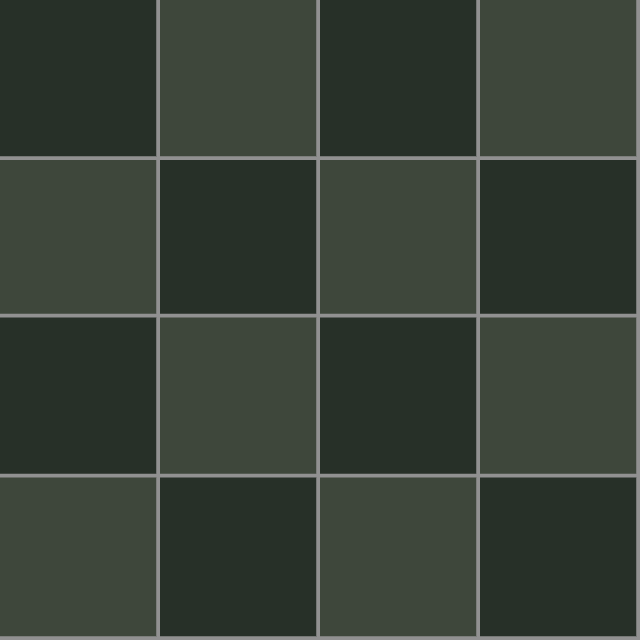
Write a WebGL 2 fragment shader that draws this pattern.

```glsl
#version 300 es
precision highp float;
// Draws a four by four checkerboard of flat dark green tiles with thin grey grout.

uniform vec2 u_resolution;
out vec4 fragColor;

const int TILES = 4;
const float GROUT_WIDTH = 3.0 / 512.0;
const float ROW_NUDGE = 2.0 / 512.0;

const vec3 DARK_TILE = vec3(0.153, 0.188, 0.157);
const vec3 LIGHT_TILE = vec3(0.243, 0.278, 0.231);
const vec3 GROUT = vec3(0.57);

// Smooth coverage of a line at center, wrapping around the unit interval.
float lineCoverage(float position, float center, float width, float pixel) {
    float offset = abs(fract(position - center + 0.5) - 0.5);
    return clamp(0.5 - (offset - 0.5 * width) / pixel, 0.0, 1.0);
}

// Vertical joints close the right side of each column.
float columnJoint(float index) {
    return (index + 1.0) / float(TILES) - 0.5 * GROUT_WIDTH;
}

// Horizontal joints lie under each row; the two inner ones sit slightly high.
float rowJoint(float index) {
    float nudge = ROW_NUDGE * min(mod(index, 3.0), 1.0);
    return index / float(TILES) + nudge + 0.5 * GROUT_WIDTH;
}

// Alternating tile colour from the column and row numbers.
vec3 tileColor(float column, float row) {
    return mix(LIGHT_TILE, DARK_TILE, mod(column + row, 2.0));
}

void main() {
    vec2 uv = gl_FragCoord.xy / u_resolution;
    vec2 pixel = 1.0 / u_resolution;

    // Gather the grout and count the joints already passed.
    float column = 0.0;
    float row = -1.0;
    float grout = 0.0;
    for (int i = 0; i < TILES; i++) {
        float x = columnJoint(float(i));
        float y = rowJoint(float(i));
        column += step(x, uv.x);
        row += step(y, uv.y);
        grout = max(grout, lineCoverage(uv.x, x, GROUT_WIDTH, pixel.x));
        grout = max(grout, lineCoverage(uv.y, y, GROUT_WIDTH, pixel.y));
    }

    fragColor = vec4(mix(tileColor(column, row), GROUT, grout), 1.0);
}
```
